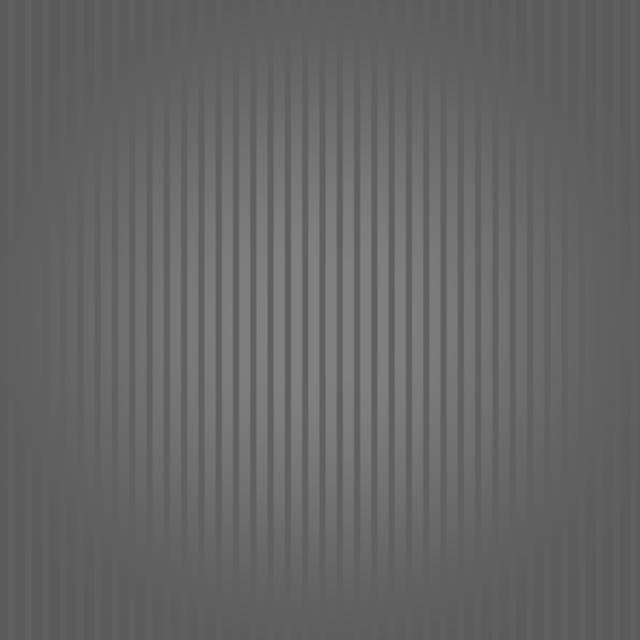
A WebGL 2 fragment shader for this pattern:

```glsl
#version 300 es
precision highp float;
// Grey vertical pinstripes over a soft round glow that fades to darker corners.

#define STRIPES 37.0        // whole repeats across the canvas
#define STRIPE_CENTRE 0.5039 // position of the stripe nearest the middle
#define STRIPE_WIDTH 0.35   // share of one repeat
#define EDGE_SOFTNESS 0.07  // share of one repeat
#define GLOW_INNER 0.06     // radius where the glow starts to fade
#define GLOW_OUTER 0.58     // radius where the glow has gone
#define GLOW_GREY 0.503
#define CORNER_GREY 0.358
#define STRIPE_GREY 0.376

uniform vec2 u_resolution;
out vec4 fragColor;

// Radial ground, mirror-symmetric so opposite edges agree.
float groundGrey(vec2 uv) {
    float radius = length(uv - 0.5);
    return mix(GLOW_GREY, CORNER_GREY, smoothstep(GLOW_INNER, GLOW_OUTER, radius));
}

// Coverage of the repeating vertical stripe, from 0 to 1.
float stripeMask(float x) {
    float fromCentre = abs(fract((x - STRIPE_CENTRE) * STRIPES + 0.5) - 0.5);
    float soft = max(EDGE_SOFTNESS, 0.5 * STRIPES / u_resolution.x);
    float halfWidth = 0.5 * STRIPE_WIDTH;
    return 1.0 - smoothstep(halfWidth - soft, halfWidth + soft, fromCentre);
}

void main() {
    vec2 uv = gl_FragCoord.xy / u_resolution;
    // Stripes keep one grey, so they melt into the ground as the glow fades.
    float grey = mix(groundGrey(uv), STRIPE_GREY, stripeMask(uv.x));
    fragColor = vec4(vec3(grey), 1.0);
}
```
